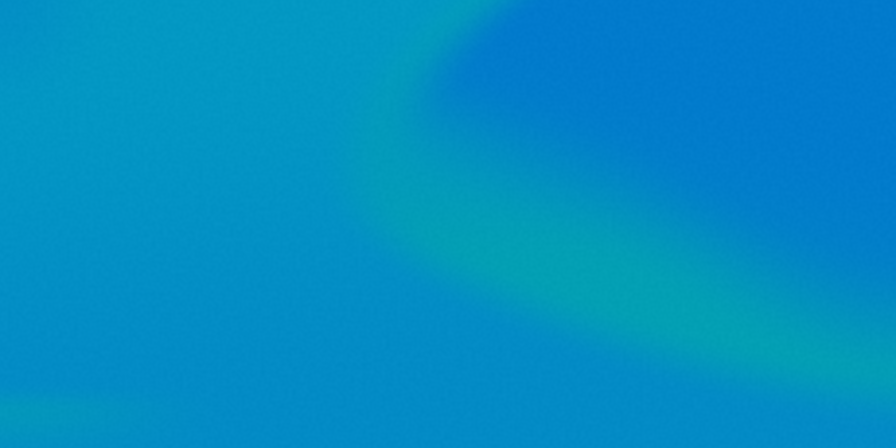
A WebGL 2 fragment shader for this background:

```glsl
#version 300 es
precision highp float;

uniform vec2 u_resolution;
out vec4 outColor;

const vec3 SKY = vec3(0.01, 0.595, 0.765);
const vec3 SEA = vec3(0.01, 0.545, 0.775);
const vec3 TEAL = vec3(0.01, 0.625, 0.705);
const vec3 DEEP = vec3(0.005, 0.48, 0.80);

vec2 hashGradient(vec2 cell) {
    vec3 q = fract(cell.xyx * vec3(0.1031, 0.1030, 0.0973));
    q += dot(q, q.yzx + 33.33);
    float angle = 6.2832 * fract((q.x + q.y) * q.z);
    return vec2(cos(angle), sin(angle));
}

float gradientNoise(vec2 p) {
    vec2 i = floor(p);
    vec2 f = p - i;
    vec2 u = f * f * f * (f * (f * 6.0 - 15.0) + 10.0);
    vec2 e = vec2(0.0, 1.0);
    float a = dot(hashGradient(i), f);
    float b = dot(hashGradient(i + e.yx), f - e.yx);
    float c = dot(hashGradient(i + e.xy), f - e.xy);
    float d = dot(hashGradient(i + e.yy), f - e.yy);
    return mix(mix(a, b, u.x), mix(c, d, u.x), u.y);
}

float smoothMin(float a, float b, float k) {
    float h = max(k - abs(a - b), 0.0) / k;
    return min(a, b) - 0.25 * k * h * h;
}

// Distance to the right of the upper, left-bulging arm
float upperArm(vec2 p) {
    float y = p.y - 0.6;
    return p.x - 0.76 - 1.6 * y * y;
}

// Height above the lower arm that sweeps to the right
float lowerArm(vec2 p) {
    float t = 2.0 - p.x;
    return p.y - 0.094 - 0.1 * t - 0.18 * t * t;
}

// Broad field, lighter at the upper left
vec3 background(vec2 p) {
    float light = smoothstep(0.1, 1.0, p.y + 0.08 * (1.0 - p.x));
    vec3 color = mix(SEA, SKY, light);
    float corner = 1.0 - smoothstep(0.0, 0.28, length(p - vec2(0.0, 1.0)));
    return mix(color, SEA, 0.7 * corner);
}

// Faint wedge of light at the lower left
float cornerGlow(vec2 p) {
    float top = 1.0 - smoothstep(0.08, 0.15, p.y);
    float body = exp(-pow((p.y - 0.09) / 0.09, 2.0));
    return 0.6 * top * body * (1.0 - smoothstep(0.0, 0.55, p.x));
}

// Teal fold with a deep blue interior
vec3 fold(vec3 color, vec2 p) {
    float upper = upperArm(p);
    float lower = lowerArm(p);
    float inside = smoothMin(upper, lower, 0.16);
    float strength = mix(1.0, 0.6, smoothstep(0.4, 0.65, p.y));
    color = mix(color, TEAL, strength * smoothstep(-0.06, 0.09, inside));

    float bandWidth = mix(0.17, 0.02, smoothstep(1.3, 2.0, p.x));
    float depth = smoothstep(0.02, 0.21, upper)
                * smoothstep(bandWidth, bandWidth + 0.33, lower);
    float shade = mix(0.78, 1.0, smoothstep(0.55, 0.95, p.y + 0.35 * (p.x - 1.2)));
    return mix(color, DEEP, depth * shade);
}

void main() {
    vec2 p = gl_FragCoord.xy / u_resolution.y;
    p.x *= 2.0 * u_resolution.y / u_resolution.x;

    vec3 color = background(p);
    color = mix(color, TEAL, cornerGlow(p));
    color = fold(color, p);

    // Fine grain
    float grain = gradientNoise(p * 115.0) + 0.5 * gradientNoise(p * 57.0 + 9.0);
    color += 0.012 * grain;
    outColor = vec4(clamp(color, 0.0, 1.0), 1.0);
}
```
